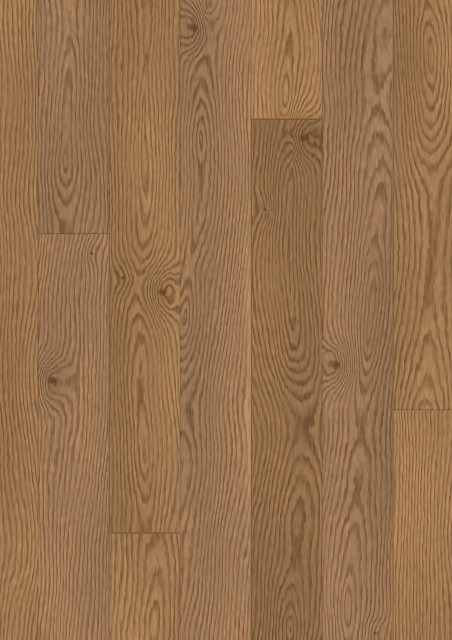
Reproduce this texture procedurally as a Shadertoy shader.

```glsl
// Oak plank floor: seven upright boards with cathedral grain, knots and staggered end joints.

const float ASPECT = 0.707;         // canvas width / height
const float BOARD_WIDTH = 0.1111;   // in canvas heights
const float FIRST_SEAM = 0.0599;
const float SEAM_HALF = 0.0004;
const float RING_COUNT = 18.0;      // growth rings per board width
const float RING_DEPTH = 0.62;      // how strongly rings close into arches
const float GRAIN_LEAN = 0.07;      // slant of the grain on odd boards
const float KNOT_SIZE = 0.06;       // in board widths
const float SAPWOOD_BOARD = 3.0;    // board with a pale right edge

const vec3 EARLYWOOD = vec3(0.645, 0.491, 0.346);
const vec3 LATEWOOD = vec3(0.500, 0.364, 0.242);
const vec3 KNOT_DARK = vec3(0.360, 0.230, 0.125);
const vec3 SAPWOOD = vec3(0.740, 0.600, 0.440);
const vec3 WARM_TINT = vec3(1.005, 0.998, 0.955);
const vec3 GREY_TINT = vec3(0.990, 0.998, 1.015);

// Per board: end joint height, knot height, pith offset, tone (2.0 = off canvas)
const vec4 BOARDS[7] = vec4[7](
    vec4(2.000, 2.000, 0.90, 0.000),
    vec4(0.635, 0.405, -0.65, 0.020),
    vec4(0.167, 0.544, 0.08, 0.025),
    vec4(2.000, 0.957, -0.42, 0.010),
    vec4(0.814, 0.785, 0.10, -0.085),
    vec4(2.000, 0.430, 0.15, -0.015),
    vec4(0.360, 2.000, 0.45, 0.030));

float hash(vec2 p) {
    vec3 q = fract(vec3(p.xyx) * 0.1031);
    q += dot(q, q.yzx + 33.33);
    return fract((q.x + q.y) * q.z);
}

float cornerRamp(vec2 cell, vec2 offset) {
    float angle = 6.2832 * hash(cell);
    return dot(vec2(cos(angle), sin(angle)), offset);
}

// Gradient noise, roughly -0.7 to 0.7
float noise(vec2 p) {
    vec2 i = floor(p), f = fract(p);
    vec2 u = f * f * f * (f * (f * 6.0 - 15.0) + 10.0);
    vec2 e = vec2(1.0, 0.0);
    return mix(
        mix(cornerRamp(i, f), cornerRamp(i + e.xy, f - e.xy), u.x),
        mix(cornerRamp(i + e.yx, f - e.yx), cornerRamp(i + e.xx, f - e.xx), u.x), u.y);
}

void mainImage(out vec4 fragColor, in vec2 fragCoord) {
    vec2 p = fragCoord / iResolution.xy * vec2(ASPECT, 1.0);
    float pixel = 1.0 / iResolution.y;

    // Board layout: q is measured in board widths, q.x = 0 on the board's axis
    float across = (p.x - FIRST_SEAM) / BOARD_WIDTH + 1.0;
    float column = clamp(floor(across), 0.0, 6.0);
    float odd = mod(column, 2.0);
    vec4 board = BOARDS[int(column)];
    float above = step(board.x, p.y);
    vec2 q = vec2(across - column - 0.5, p.y / BOARD_WIDTH);
    float seed = column * 17.0 + above * 131.0 + 5.0;
    vec2 s = vec2(q.x + seed, q.y + seed * 1.7);
    float pith = board.z * mix(1.0, 0.1, above);
    pith += GRAIN_LEAN * odd * (1.0 - above) * (q.y - 4.5);
    float tone = board.w * mix(1.0, -0.6, above);

    // Growth rings: slice through a log whose axis wanders in depth
    float wander = 0.22 * noise(vec2(seed, s.y * 0.32));
    float depth = RING_DEPTH * (noise(vec2(seed + 3.5, s.y * 0.27))
                + 0.25 * noise(vec2(seed + 8.5, s.y * 0.8)));
    float radius = length(vec2(q.x - pith + wander, depth));
    radius += 0.14 * noise(s * vec2(1.6, 0.5)) + 0.035 * noise(s * vec2(4.0, 1.3))
            + 0.012 * noise(s * vec2(13.0, 4.0)) + 0.010 * noise(s * vec2(24.0, 9.0));

    // Knots bend the rings around a dark core; the second one is smaller
    float core = 0.0, halo = 0.0;
    for (int k = 0; k < 2; k++) {
        float n = float(k);
        float side = 0.28 * mix(1.0 - 2.0 * odd, 2.0 * odd - 1.0, n) - 0.03;
        float height = board.y + n * 0.9 * (hash(vec2(column + 9.0, 4.0)) - 0.5);
        vec2 d = q - vec2(side, height / BOARD_WIDTH);
        d += 0.03 * vec2(noise(s * 7.0), noise(s * 7.0 + 40.0));
        float size = KNOT_SIZE * (1.0 - 0.6 * n);
        float spread = exp(-dot(d * vec2(1.0, 0.7), d * vec2(1.0, 0.7)) * mix(17.0, 40.0, n));
        radius += mix(0.30, 0.10, n) * spread;
        halo = max(halo, spread * (1.0 - 0.6 * n));
        core = max(core, 1.0 - smoothstep(0.25 * size, 1.3 * size, length(d * vec2(0.85, 1.0))));
    }

    // Soft rise and sharper fall across each ring, faded where too fine to draw
    float rings = radius * RING_COUNT;
    float ringStep = fwidth(rings);
    float phase = fract(rings);
    float late = smoothstep(0.30, 0.72, phase) * (1.0 - smoothstep(0.78, 1.0, phase));
    late = mix(late, 0.36, smoothstep(0.45, 1.0, ringStep));

    // Pores, fibres and broad stains
    float pores = noise(s * vec2(25.0, 4.0));
    float fibres = noise(s * vec2(43.0, 8.0) + 19.0);
    float stain = noise(s * vec2(1.3, 0.35) + 60.0);
    float patches = noise(s * vec2(3.0, 0.9) + 90.0);
    float strength = clamp(0.82 + 0.9 * pores + 0.6 * patches, 0.1, 1.2);

    vec3 color = mix(EARLYWOOD, LATEWOOD, late * strength);
    color *= 1.0 + 0.08 * pores + 0.10 * fibres + 0.12 * stain + 0.05 * patches;
    color *= 1.0 + tone;
    color *= mix(WARM_TINT, GREY_TINT, odd);

    // Pale sapwood strip, broken up along its length
    float strip = smoothstep(0.37, 0.48, q.x + 0.06 * noise(s * vec2(2.0, 0.7)));
    strip *= smoothstep(0.10, 0.30, p.y) * (1.0 - smoothstep(0.50, 0.75, p.y));
    strip *= 1.0 - step(0.5, abs(column - SAPWOOD_BOARD));
    color = mix(color, SAPWOOD, strip * (0.55 + 0.5 * pores));

    // Knot shading
    color *= 1.0 - 0.08 * halo;
    color = mix(color, KNOT_DARK, 0.75 * core);

    // Long seams and end joints
    float seamGap = (0.5 - abs(q.x)) * BOARD_WIDTH;
    float jointGap = abs(p.y - board.x);
    float seam = 1.0 - smoothstep(SEAM_HALF, SEAM_HALF + pixel, seamGap);
    float joint = 1.0 - smoothstep(SEAM_HALF, SEAM_HALF + pixel, jointGap);
    color *= 1.0 - max(0.12 * seam, 0.16 * joint);

    fragColor = vec4(clamp(color, 0.0, 1.0), 1.0);
}
```
